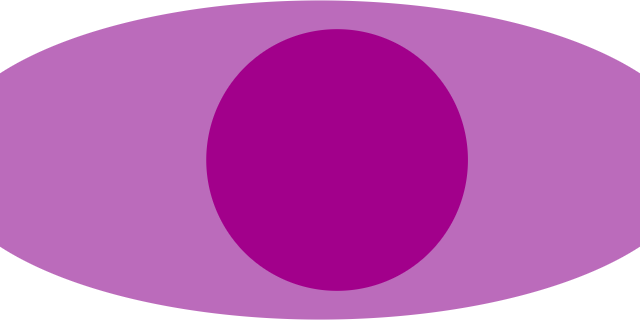
This background is drawn by a WebGL 2 fragment shader. Its source:

```glsl
#version 300 es
precision highp float;
// Draws a wide orchid ellipse, cropped by the left and right sides, on white,
// with a deep magenta disc just right of centre. Both shapes are signed
// distances in units of the canvas height, blended with one-pixel soft edges.

uniform vec2 u_resolution;
out vec4 fragColor;

const vec3 BACKDROP = vec3(1.0);
const vec3 ORCHID = vec3(0.735, 0.42, 0.735);
const vec3 MAGENTA = vec3(0.637, 0.0, 0.545);

// Positions are measured from the middle of the canvas.
const vec2 ELLIPSE_CENTER = vec2(0.0, 0.0);
const vec2 ELLIPSE_RADII = vec2(1.191, 0.4987);
const vec2 DISC_CENTER = vec2(0.0534, 0.0);
const float DISC_RADIUS = 0.4089;

float discDistance(vec2 p, float radius) {
  return length(p) - radius;
}

// First-order distance: implicit value divided by its gradient length.
float ellipseDistance(vec2 p, vec2 radii) {
  float k = length(p / radii);
  float slope = length(p / (radii * radii));
  return k * (k - 1.0) / max(slope, 1e-4);
}

// Share of a pixel that lies inside a shape.
float coverage(float dist, float pixel) {
  return clamp(0.5 - dist / pixel, 0.0, 1.0);
}

void main() {
  float pixel = 1.0 / u_resolution.y;
  vec2 p = (gl_FragCoord.xy - 0.5 * u_resolution) * pixel;

  float ellipse = ellipseDistance(p - ELLIPSE_CENTER, ELLIPSE_RADII);
  float disc = discDistance(p - DISC_CENTER, DISC_RADIUS);

  // Paint from back to front.
  vec3 color = mix(BACKDROP, ORCHID, coverage(ellipse, pixel));
  color = mix(color, MAGENTA, coverage(disc, pixel));
  fragColor = vec4(color, 1.0);
}
```
